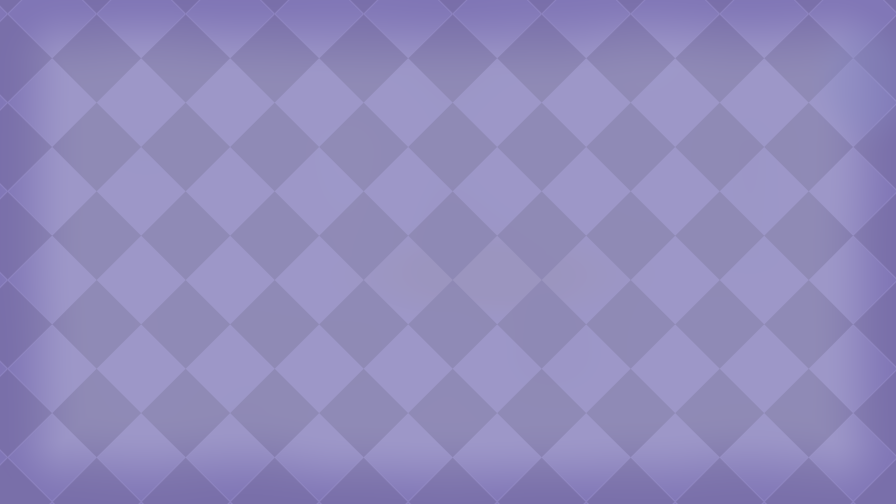
Write a WebGL 1 fragment shader that draws this pattern.

```glsl
precision highp float;

uniform vec2 u_resolution;

const vec2 PERIOD = vec2(0.1766, 0.176);
const vec2 DARK_CENTER = vec2(0.0093, 0.0324);
const float SEAM_WIDTH = 0.0016;

const vec3 LIGHT = vec3(0.615, 0.592, 0.784);
const vec3 DARK = vec3(0.561, 0.541, 0.712);
const vec3 LIGHT_EDGE = vec3(0.505, 0.465, 0.715);
const vec3 DARK_EDGE = vec3(0.475, 0.435, 0.665);
const vec3 GREY_LIGHT = vec3(0.610, 0.585, 0.745);
const vec3 BLUE_STAIN = vec3(0.520, 0.530, 0.750);

float hash(vec2 cell) {
  return fract(sin(dot(cell, vec2(127.1, 311.7))) * 43758.5);
}

float valueNoise(vec2 p) {
  vec2 cell = floor(p);
  vec2 f = fract(p);
  f = f * f * (3.0 - 2.0 * f);
  float low = mix(hash(cell), hash(cell + vec2(1.0, 0.0)), f.x);
  float high = mix(hash(cell + vec2(0.0, 1.0)), hash(cell + vec2(1.0)), f.x);
  return mix(low, high, f.y);
}

// Signed distance to the diamond grid, positive inside dark diamonds
float diamondDistance(vec2 p, vec2 period) {
  vec2 folded = abs(fract(p / period + 0.5) - 0.5);
  return (0.5 - folded.x - folded.y) * period.y * 0.7071;
}

// Depth inside a rounded frame
float frameDepth(vec2 p, vec2 halfSize, float radius) {
  vec2 q = abs(p) - halfSize + radius;
  return radius - length(max(q, 0.0)) - min(max(q.x, q.y), 0.0);
}

float softSpot(vec2 p, vec2 center, vec2 radii) {
  return 1.0 - smoothstep(0.3, 1.0, length((p - center) / radii));
}

float edgeShade(float depth, float reach) {
  return 1.0 - smoothstep(-0.01, reach, depth);
}

void main() {
  float pixel = 1.0 / u_resolution.y;
  vec2 p = (gl_FragCoord.xy - 0.5 * u_resolution) * pixel;
  vec2 halfSize = 0.5 * u_resolution * pixel;

  float d = diamondDistance(p - DARK_CENTER, PERIOD);
  float darkMask = smoothstep(-0.7 * pixel, 0.7 * pixel, d);

  // Uneven vignette, reaching further over dark diamonds
  float mottling = valueNoise(p * 5.0) - 0.5;
  float depth = frameDepth(p, halfSize, 0.13) + 0.02 * mottling;
  float lightShade = edgeShade(depth, 0.145);
  float darkShade = edgeShade(depth, 0.175);

  // Faded band across the middle light diamonds
  float fade = softSpot(p, vec2(0.08, -0.045), vec2(0.36, 0.11));
  vec3 light = mix(LIGHT, GREY_LIGHT, 0.85 * fade);
  light = mix(light, LIGHT_EDGE, lightShade);
  vec3 dark = mix(DARK, DARK_EDGE, darkShade);
  vec3 color = mix(light, dark, darkMask);

  // Bluish stain near the upper right
  float stain = softSpot(p, vec2(0.83, 0.34), vec2(0.13, 0.15));
  color = mix(color, BLUE_STAIN, 0.4 * stain);

  // Pale seams showing only near the frame
  float seam = 1.0 - smoothstep(0.0, SEAM_WIDTH + 0.5 * pixel, abs(d));
  color += 0.05 * seam * lightShade;

  color += 0.006 * mottling;
  gl_FragColor = vec4(color, 1.0);
}
```
